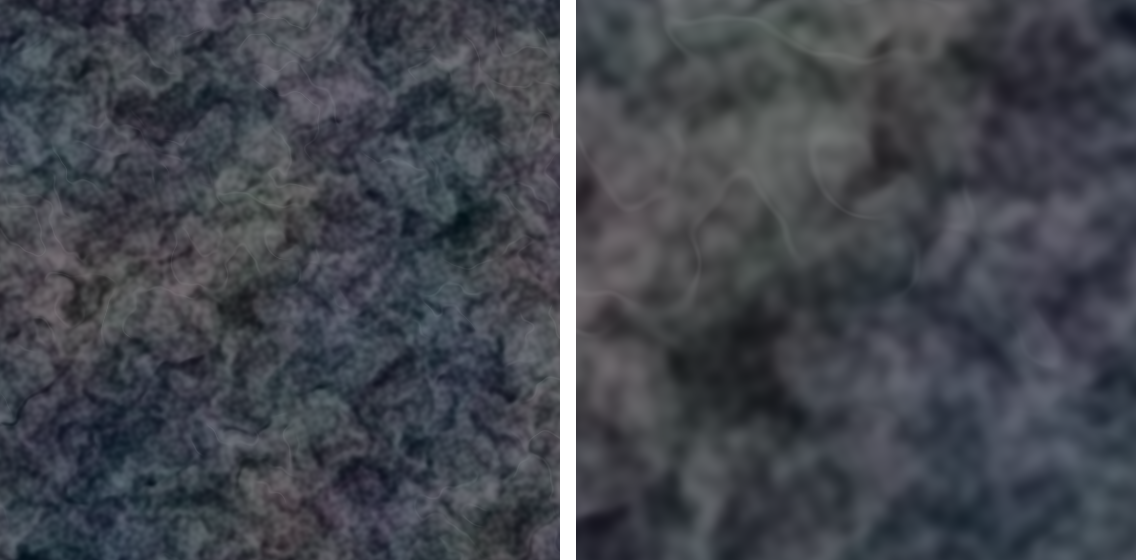
Left, the full canvas; right, a detail of the centre.
Reproduce this texture procedurally as a WebGL 2 fragment shader.

```glsl
#version 300 es
precision highp float;

uniform vec2 u_resolution;
out vec4 fragColor;

#define BASE_LEVEL 0.272
#define BROAD_SCALE 2.6
#define CLUMP_SCALE 7.0
#define GRAIN_SCALE 34.0
#define GRAIN_AMOUNT 0.165
#define CRACK_DEPTH 0.085
#define PIT_DEPTH 0.085
#define SLANT 0.48
#define WARP 0.035
#define TINT_AMOUNT 1.0

float hash(vec2 cell) {
    vec3 h = fract(cell.xyx * vec3(0.1031, 0.1030, 0.0973));
    h += dot(h, h.yzx + 33.33);
    return fract((h.x + h.y) * h.z);
}

// Dot product of a random unit gradient with the offset from its corner
float corner(vec2 cell, vec2 offset) {
    float angle = 6.2832 * hash(cell);
    return dot(vec2(cos(angle), sin(angle)), offset);
}

float noise(vec2 p) {
    vec2 cell = floor(p), f = p - cell;
    vec2 w = f * f * f * (f * (f * 6.0 - 15.0) + 10.0);
    vec2 e = vec2(1.0, 0.0);
    float low = mix(corner(cell, f), corner(cell + e, f - e), w.x);
    float high = mix(corner(cell + e.yx, f - e.yx), corner(cell + 1.0, f - 1.0), w.x);
    return mix(low, high, w.y);
}

mat2 rotation(float angle) {
    float c = cos(angle), s = sin(angle);
    return mat2(c, -s, s, c);
}

// Sum of turned octaves, each finer and fainter than the last
float fbm(vec2 p, int octaves) {
    float sum = 0.0, weight = 1.0;
    for (int i = 0; i < octaves; i++) {
        sum += weight * noise(p);
        p = rotation(1.1) * p * 2.07 + 17.3;
        weight *= 0.55;
    }
    return sum;
}

void main() {
    vec2 uv = gl_FragCoord.xy / min(u_resolution.x, u_resolution.y);

    // Bend the plane, then align its first axis with the rising streaks
    vec2 bend = vec2(fbm(uv * 9.0 + 41.0, 3), fbm(uv * 9.0 + 83.0, 3));
    vec2 p = uv + WARP * bend;
    vec2 along = rotation(SLANT) * p;

    // Broad shade, clumps and grain
    float broad = fbm(p * BROAD_SCALE + 5.0, 2);
    float clumps = fbm(along * CLUMP_SCALE * vec2(0.75, 1.25) + 29.0, 2);
    float flakes = noise(along * 19.0 * vec2(0.85, 1.2) + 61.0);
    float grain = noise(rotation(0.9) * p * GRAIN_SCALE + 97.0);
    float fine = noise(rotation(2.0) * uv * GRAIN_SCALE * 2.1 + 131.0);
    float level = BASE_LEVEL + 0.11 * broad + 0.12 * clumps + 0.14 * flakes;
    level += GRAIN_AMOUNT * grain + 0.10 * fine;

    // Broken dark cracks along the slant, and soft dark pits
    float ridge = abs(noise(along * vec2(3.2, 7.5) + 151.0) + 0.12 * flakes);
    float broken = smoothstep(-0.15, 0.3, noise(along * 11.0 + 173.0) - 0.3 * grain);
    level -= CRACK_DEPTH * broken * (1.0 - smoothstep(0.0, 0.11, ridge));
    float pits = noise(along * vec2(4.5, 6.5) + 191.0) + 0.2 * grain;
    level -= PIT_DEPTH * smoothstep(0.16, 0.45, pits);

    // Thin pale flecks on the brighter ground
    float fleck = abs(noise(rotation(-0.8) * p * vec2(13.0, 17.0) + 211.0));
    float ground = smoothstep(0.0, 0.35, clumps + broad);
    level += 0.045 * ground * (1.0 - smoothstep(0.0, 0.07, fleck));

    // Compress the extremes
    level = 0.255 + 0.24 * tanh((level - 0.255) / 0.24);

    // Blue shade against warm ground, teal against mauve
    float warmth = 0.7 * broad + noise(p * 3.1 + 233.0) + 0.15 * flakes;
    float mauve = noise(p * 5.5 + 251.0) + 0.5 * noise(p * 21.0 + 277.0);
    vec3 tint = warmth * vec3(0.050, -0.003, -0.042);
    tint += mauve * vec3(0.032, -0.018, 0.010);

    vec3 color = level + vec3(-0.017, 0.001, 0.035) + TINT_AMOUNT * tint;
    fragColor = vec4(clamp(color, 0.015, 1.0), 1.0);
}
```
